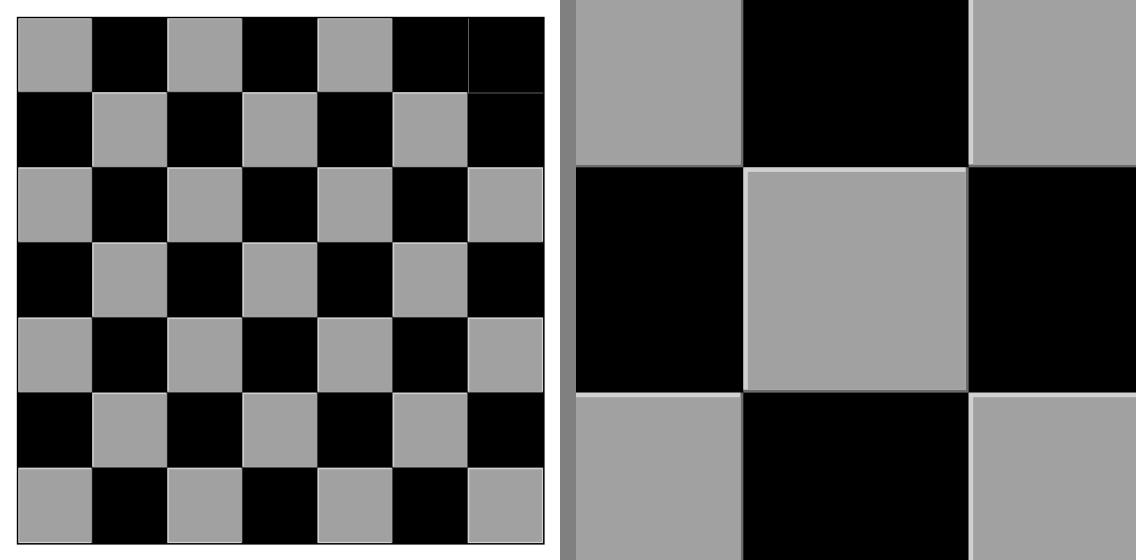
Left, the full canvas; right, a detail of the centre.
This pattern is drawn by a Shadertoy shader. Its source:

```glsl
// A seven by seven checkerboard of bevelled grey tiles on a black framed board.
// Tiles are antialiased boxes layered over neighbouring cells: shade, light, face.
// One corner tile is left out, leaving only two thin seams around its gap.

const float COUNT = 7.0;            // tiles across and down
const float PITCH = 0.13411;        // tile spacing
const float GRID_START = 0.0306;    // left and top edge of the first tile
const float FRAME_START = 0.0300;   // outer edges of the black frame
const float FRAME_END = 0.9725;
const float INNER_START = 0.0328;   // inner edges of the black frame
const float INNER_END = 0.9698;
const float LIGHT_WIDTH = 0.0027;   // bevel on the left and top
const float SHADE_WIDTH = 0.0017;   // bevel on the right and bottom
const float RIM_WIDTH = 0.0015;     // light rim beside the frame
const float SEAM_WIDTH = 0.0014;    // lines around the gap
const vec2 GAP_CELL = vec2(6.0, 0.0);

const vec3 PAPER = vec3(1.0);
const vec3 BOARD = vec3(0.0);
const vec3 FACE = vec3(0.63);
const vec3 LIGHT = vec3(0.82);
const vec3 SHADE = vec3(0.42);
const vec3 SEAM = vec3(0.48);

// Antialiased coverage of the rectangle from lo to hi.
float boxCoverage(vec2 p, vec2 lo, vec2 hi, float pixel) {
    vec2 c = clamp((p - lo) / pixel + 0.5, 0.0, 1.0)
           * clamp((hi - p) / pixel + 0.5, 0.0, 1.0);
    return c.x * c.y;
}

bool hasTile(vec2 cell) {
    bool inside = all(greaterThanEqual(cell, vec2(0.0)))
               && all(lessThan(cell, vec2(COUNT)));
    return inside && mod(cell.x + cell.y, 2.0) < 0.5 && cell != GAP_CELL;
}

// Paints one bevelled tile over the colour below it.
vec3 paintTile(vec3 color, vec2 p, vec2 cell, float pixel) {
    vec2 lo = GRID_START + cell * PITCH;
    vec2 hi = lo + PITCH;
    vec2 clipLo = max(lo, vec2(INNER_START));
    vec2 clipHi = min(hi, vec2(INNER_END));

    // Tiles in the last row or column end in a light rim instead of a shade.
    vec2 isLast = step(vec2(COUNT - 1.5), cell);
    vec2 lightHi = mix(hi - SHADE_WIDTH, vec2(INNER_END), isLast);
    vec2 faceLo = max(lo + LIGHT_WIDTH, vec2(INNER_START + RIM_WIDTH));
    vec2 faceHi = min(hi - SHADE_WIDTH, vec2(INNER_END - RIM_WIDTH));

    color = mix(color, SHADE, boxCoverage(p, clipLo, clipHi, pixel));
    color = mix(color, LIGHT, boxCoverage(p, clipLo, lightHi, pixel));
    return mix(color, FACE, boxCoverage(p, faceLo, faceHi, pixel));
}

// Paints the seams on the left and bottom of the gap.
vec3 paintSeams(vec3 color, vec2 p, float pixel) {
    vec2 corner = GRID_START + (GAP_CELL + vec2(0.0, 1.0)) * PITCH
                + 0.5 * (LIGHT_WIDTH - SEAM_WIDTH);
    float upright = boxCoverage(p, vec2(corner.x, INNER_START),
                                corner + SEAM_WIDTH, pixel);
    float level = boxCoverage(p, corner,
                              vec2(INNER_END, corner.y + SEAM_WIDTH), pixel);
    return mix(color, SEAM, max(upright, level));
}

void mainImage(out vec4 fragColor, in vec2 fragCoord) {
    float size = min(iResolution.x, iResolution.y);
    float pixel = 1.0 / size;
    vec2 p = (fragCoord - 0.5 * iResolution.xy) / size + 0.5;
    p.y = 1.0 - p.y; // rows count down from the top

    // Board and frame
    vec3 color = mix(PAPER, BOARD,
                     boxCoverage(p, vec2(FRAME_START), vec2(FRAME_END), pixel));
    color = paintSeams(color, p, pixel);

    // Tiles, including neighbours whose soft edges reach this cell
    vec2 home = floor((p - GRID_START) / PITCH);
    for (int y = -1; y <= 1; y++) {
        for (int x = -1; x <= 1; x++) {
            vec2 cell = home + vec2(x, y);
            if (hasTile(cell)) color = paintTile(color, p, cell, pixel);
        }
    }
    fragColor = vec4(color, 1.0);
}
```
